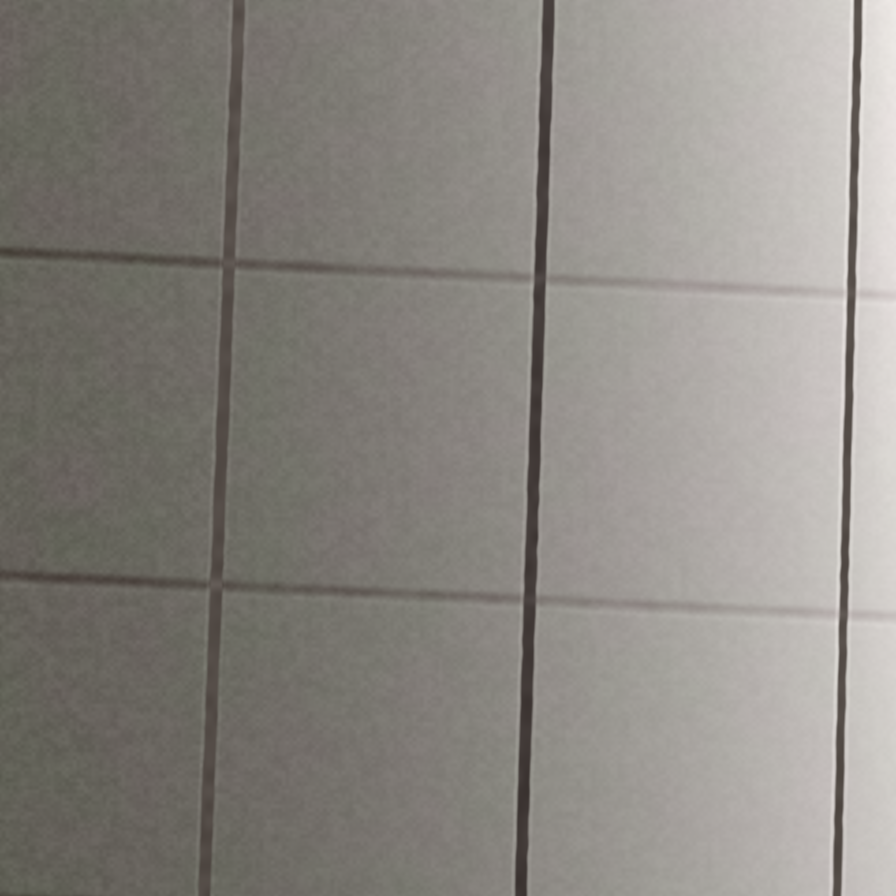
Reproduce this texture procedurally as a Shadertoy shader.

```glsl
float hash(vec2 p) {
    return fract(sin(dot(p, vec2(127.1, 311.7))) * 43758.5453);
}

float noise(vec2 p) {
    vec2 i = floor(p), f = fract(p);
    f = f * f * (3.0 - 2.0 * f);
    return mix(mix(hash(i), hash(i + vec2(1, 0)), f.x),
               mix(hash(i + vec2(0, 1)), hash(i + vec2(1, 1)), f.x), f.y);
}

// Soft band of a given half width around distance zero
float band(float d, float halfWidth, float soft) {
    return 1.0 - smoothstep(halfWidth - soft, halfWidth + soft, abs(d));
}

void mainImage(out vec4 fragColor, in vec2 fragCoord) {
    vec2 p = fragCoord / iResolution.xy;

    // Slightly leaning grid, joints at whole numbers
    vec2 spacing = vec2(0.353 - 0.0075 * p.y, 0.361 - 0.003 * p.x);
    vec2 grid = vec2(p.x - 0.228 - 0.039 * p.y, p.y - 0.358 + 0.046 * p.x) / spacing;
    vec2 joint = round(grid);
    vec2 d = (grid - joint) * spacing;
    d += 0.0012 * (vec2(noise(p.yx * 70.0), noise(p * 70.0 + 9.0)) - 0.5);

    // Light rising towards the right edge
    float light = 0.385 + 0.10 * p.x + 0.35 * p.x * p.x;
    light += 0.05 * (p.y - 0.5) * (0.6 + p.x);
    light += 0.05 * smoothstep(0.94, 1.0, p.x) * p.y;
    light += 0.012 * (hash(floor(grid) + 3.0) - 0.5);
    vec3 color = light + mix(vec3(0.005, -0.005, -0.036), vec3(0.005, -0.012, -0.025), p.x);

    // Green and pink mottling, then fine grain
    float tint = noise(p * 13.0) + 0.6 * noise(p * 31.0 + 5.0) - 0.8;
    float fade = 1.0 - 0.6 * p.x;
    color += fade * tint * vec3(0.014, -0.012, 0.012);
    color += fade * 0.035 * (noise(p * 110.0) - 0.5);
    color += fade * 0.035 * (noise(p * 240.0 + 7.0) - 0.5);

    // Blurred horizontal joints, fading into the light
    float strength = mix(0.12, 0.07, p.x) * (0.8 + 0.4 * noise(p * 40.0));
    color -= strength * band(d.y, 0.005, 0.005) * vec3(0.9, 1.05, 1.0);
    color += 0.025 * band(d.y + 0.011, 0.002, 0.004);

    // Vertical joints with pale tile edges; the middle one is darkest
    float isMiddle = 1.0 - min(abs(joint.x - 1.0), 1.0);
    float halfWidth = joint.x > 1.5 ? 0.0044 : 0.0064;
    float edge = band(abs(d.x) - halfWidth - 0.003, 0.0015, 0.002);
    color += edge * (d.x < 0.0 ? 0.07 : 0.04) * (0.5 + 0.7 * p.x);
    vec3 grout = mix(vec3(0.33, 0.30, 0.28), vec3(0.26, 0.23, 0.22), isMiddle);
    grout += 0.05 * (noise(p * vec2(90.0, 60.0)) - 0.5) + 0.03 * (p.y - 0.5);
    grout += 0.05 * band(d.y, 0.005, 0.006);
    color = mix(color, grout, band(d.x, halfWidth, 0.0018));

    fragColor = vec4(clamp(color, 0.0, 1.0), 1.0);
}
```
